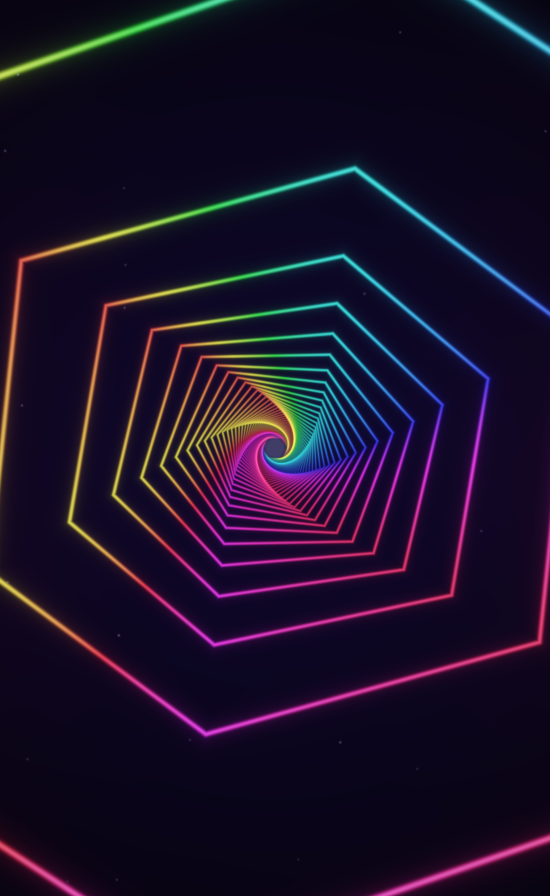
Reproduce this background procedurally as a WebGL 1 fragment shader.

```glsl
precision highp float;
// A neon tunnel: skewed hexagon rings recede in perspective, each one turned
// a little further, so their corners wind into a spiral at the centre.
// Every ring is a nearest-edge distance, lit as a thin core plus a soft glow.
uniform vec2 u_resolution;

const float RING_COUNT = 58.0;
const float RING_SCALE = 0.771;             // ring radius at depth 1
const float FIRST_DEPTH = 1.38;
const float START_ANGLE = 1.4626;
const float TWIST = 0.0628;                 // turn per unit of depth
const vec2 DRIFT = vec2(0.0143, -0.0091);   // sideways offset of near rings
const vec3 THROAT_COLOR = vec3(0.25, 0.24, 0.4);

// Half of the hexagon's corners; the others are their negatives.
const vec2 CORNER_A = vec2(1.0, 0.0);
const vec2 CORNER_B = vec2(0.405, 1.023);
const vec2 CORNER_C = vec2(-0.654, 0.859);

float hash(vec2 p) {
  return fract(sin(dot(p, vec2(127.1, 311.7))) * 4375.85);
}

vec2 rotate(vec2 p, float angle) {
  float c = cos(angle), s = sin(angle);
  return vec2(c * p.x - s * p.y, s * p.x + c * p.y);
}

vec3 hueColor(float hue, float saturation) {
  vec3 rgb = clamp(abs(fract(hue + vec3(0.0, 2.0, 1.0) / 3.0) * 6.0 - 3.0) - 1.0, 0.0, 1.0);
  return mix(vec3(1.0), rgb, saturation);
}

// Keeps the nearer of the current edge and segment ab, as (distance, hue).
// Hues run from x to y; bend above 1 holds the first one longer.
vec2 nearerEdge(vec2 nearest, vec2 p, vec2 a, vec2 b, vec2 hues, float bend) {
  vec2 ab = b - a;
  float t = clamp(dot(p - a, ab) / dot(ab, ab), 0.0, 1.0);
  float d = length(p - a - ab * t);
  return d < nearest.x ? vec2(d, mix(hues.x, hues.y, pow(t, bend))) : nearest;
}

vec2 hexagon(vec2 p) {
  vec2 e = vec2(1e3, 0.0);
  e = nearerEdge(e, p, CORNER_A, CORNER_B, vec2(0.48, 0.02), 1.35);
  e = nearerEdge(e, p, CORNER_B, CORNER_C, vec2(0.02, 0.16), 1.0);
  e = nearerEdge(e, p, CORNER_C, -CORNER_A, vec2(0.16, -0.17), 1.1);
  e = nearerEdge(e, p, -CORNER_A, -CORNER_B, vec2(-0.17, -0.02), 0.55);
  e = nearerEdge(e, p, -CORNER_B, -CORNER_C, vec2(-0.02, -0.34), 1.6);
  return nearerEdge(e, p, -CORNER_C, CORNER_A, vec2(-0.34, -0.52), 1.0);
}

// Light of one ring; deep rings fade as they crowd together.
vec3 ringLight(vec2 p, float depth, float pixel) {
  float radius = RING_SCALE / (depth - 0.1 / (depth * depth));
  vec2 local = rotate(p - DRIFT / depth, TWIST * depth - START_ANGLE) / radius;
  vec2 edge = hexagon(local);
  float d = edge.x * radius;
  float width = 0.0004 + 0.004 / depth + 0.4 * pixel;
  float core = exp(-d * d / (width * width));
  float glow = 0.17 * exp(-d / (0.0007 + 0.015 / depth));
  float hot = 0.2 * core * core / depth;
  float fade = 1.0 / (1.0 + depth * depth / 330.0);
  return fade * (hueColor(edge.y, 0.9) * (core + glow) + hot);
}

// Navy haze in the middle, violet to the sides, near black at the far ends.
vec3 backdrop(vec2 p) {
  float haze = exp(-dot(p, p) * 4.5);
  float sides = smoothstep(0.1, 0.32, abs(p.x)) * exp(-p.y * p.y * 9.0);
  float drift = 0.5 + 0.5 * sin(p.x * 9.0 + 2.0 * sin(p.y * 7.0));
  return vec3(0.022, 0.01, 0.04) + haze * vec3(0.03, 0.016, 0.12)
       + sides * vec3(0.03, 0.004, 0.012) * (0.6 + 0.4 * drift);
}

// Sparse faint dots, one candidate per cell.
float stars(vec2 p, float cells, float pixel) {
  vec2 cell = floor(p * cells);
  vec2 spot = 0.15 + 0.7 * vec2(hash(cell + 3.1), hash(cell + 8.7));
  float d = length(fract(p * cells) - spot) / cells;
  float size = 0.0008 + 0.5 * pixel;
  float lit = step(0.86, hash(cell + 17.3));
  return lit * (0.1 + 0.3 * hash(cell + 5.9)) * exp(-d * d / (size * size));
}

void main() {
  float pixel = 1.0 / u_resolution.y;
  vec2 p = (gl_FragCoord.xy - 0.5 * u_resolution) * pixel;

  vec3 light = vec3(0.0);
  for (float i = 0.0; i < RING_COUNT; i++) {
    light += ringLight(p, FIRST_DEPTH + i, pixel);
  }

  // Soft clipping keeps the crowded centre from burning out.
  vec3 neon = 1.0 - exp(-1.5 * light);

  vec3 color = backdrop(p) + stars(p, 16.0, pixel) * vec3(0.7, 0.7, 0.9);
  color = mix(THROAT_COLOR, color, smoothstep(0.008, 0.018, length(p)));
  gl_FragColor = vec4(color + neon * (1.0 - color), 1.0);
}
```
